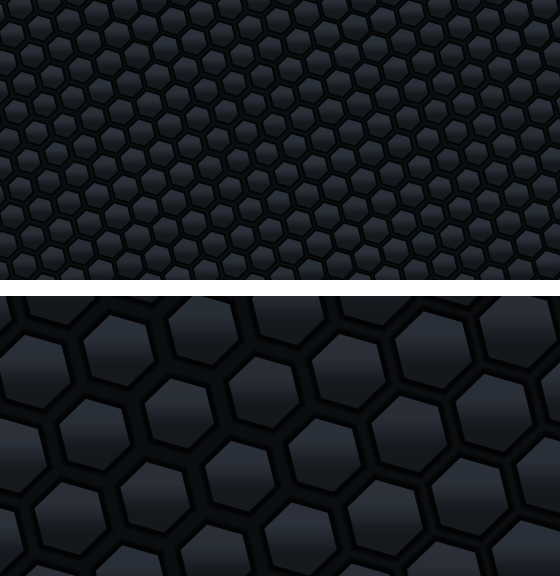
Top: the whole. Bottom: its middle third, enlarged.
Give the GLSL for this pattern, as a WebGL 1 fragment shader.

```glsl
precision highp float;
// Tilted dark hexagon mesh: softly lit cells of slowly varying size over black-rimmed grooves.

uniform vec2 u_resolution;

const float TAU = 6.2831853;
const float SPACING = 0.1039;              // centre to centre, in canvas heights
const float TILT = 0.2443;                 // lattice angle in radians
const vec2 ANCHOR = vec2(0.981, 0.552);    // one cell centre
const vec2 GRID = vec2(1.0, 1.7320508);

const vec3 FACE_TOP = vec3(0.162, 0.183, 0.218);
const vec3 FACE_BOTTOM = vec3(0.080, 0.094, 0.113);
const vec3 GROOVE = vec3(0.043, 0.053, 0.062);
const vec3 RIM = vec3(0.010, 0.013, 0.017);

float hash(vec2 p) {
  return fract(sin(dot(p, vec2(127.1, 311.7))) * 43758.5453);
}

vec2 rotate(vec2 p, float angle) {
  float c = cos(angle);
  float s = sin(angle);
  return vec2(c * p.x - s * p.y, s * p.x + c * p.y);
}

// Centre of the nearest cell in a unit triangular lattice
vec2 nearestCentre(vec2 p) {
  vec2 a = floor(p / GRID + 0.5) * GRID;
  vec2 b = (floor(p / GRID) + 0.5) * GRID;
  vec2 da = p - a;
  vec2 db = p - b;
  return dot(da, da) < dot(db, db) ? a : b;
}

// Hexagon with its edges facing the six neighbours
float hexDistance(vec2 p, float apothem) {
  p = abs(p);
  return max(p.x, dot(p, vec2(0.5, 0.8660254))) - apothem;
}

// Broad waves, 0 for the smallest cells and 1 for the largest
float swell(vec2 p) {
  float across = cos(TAU * (p.x - 0.885) / 0.74);
  float down = cos(TAU * (p.y - 0.5) / 0.95);
  return clamp(0.5 - 0.32 * across - 0.18 * down, 0.0, 1.0);
}

vec3 faceColor(float height, float seed) {
  float light = smoothstep(-0.55, 0.55, height);
  return mix(FACE_BOTTOM, FACE_TOP, light) * mix(0.96, 1.04, seed);
}

// Dark rim beside the face, fading into the groove floor
vec3 grooveColor(float d) {
  return mix(RIM, GROOVE, smoothstep(0.035, 0.095, d));
}

void main() {
  vec2 uv = gl_FragCoord.xy / u_resolution.y;
  vec2 p = rotate(uv - ANCHOR, -TILT) / SPACING;
  float pixel = 1.0 / (u_resolution.y * SPACING);

  // Cell and its size
  vec2 centre = nearestCentre(p);
  vec2 local = p - centre;
  vec2 canvasCentre = ANCHOR + rotate(centre, TILT) * SPACING;
  float apothem = mix(0.358, 0.420, swell(canvasCentre));
  float d = hexDistance(local, apothem);

  // Face lit from above, independent of the tilt
  float height = rotate(local, TILT).y / apothem;
  float seed = hash(floor(centre * 2.0 + 0.5));
  vec3 face = faceColor(height, seed);

  float outside = smoothstep(-0.7 * pixel, 0.7 * pixel, d);
  gl_FragColor = vec4(mix(face, grooveColor(d), outside), 1.0);
}
```
